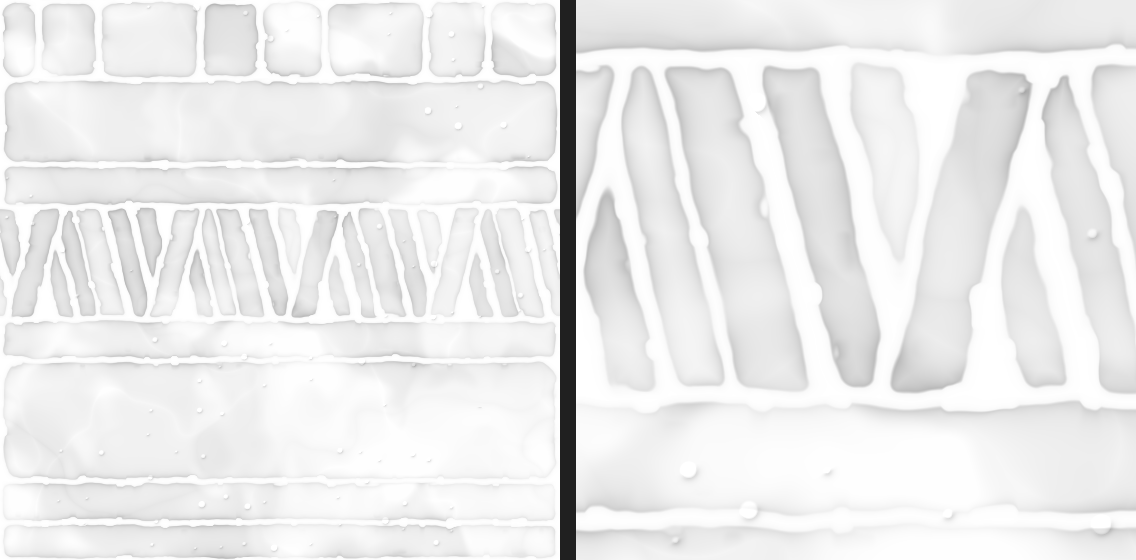
Left: the whole. Right: its middle third, enlarged.
Give the GLSL for this texture map, as a WebGL 1 fragment shader.

```glsl
precision highp float;
// Pale carved stone wall: stacked slabs, a course of blocks and a woven zigzag band.
// Each stone is a rounded distance field with ragged edges, shaded by a dark rim,
// warped noise clouds and scattered pits.
uniform vec2 u_resolution;

#define GROUT_HALF 0.0052
#define END_GAP 0.008
#define ZIGZAGS 4.0
#define LEAN 0.25
#define RAGGED 0.008
#define CHIP_DEPTH 0.004
#define RIM_DARK 0.14
#define RIM_WIDTH 0.0042
#define STONE_TONE 0.932
#define BAR_TONE 0.892
#define LIGHT_TONE 0.995
#define PIT_CELLS 24.0

float hash(vec2 p) {
  vec3 q = fract(vec3(p.xyx) * 0.1031);
  q += dot(q, q.yzx + 33.33);
  return fract((q.x + q.y) * q.z);
}
// Value noise that wraps after one canvas, n cells across
float noise(vec2 p, float n) {
  vec2 i = floor(p * n), f = fract(p * n);
  f = f * f * f * (f * (f * 6.0 - 15.0) + 10.0);
  vec2 a = mod(i, n) + n, b = mod(i + 1.0, n) + n;
  return mix(mix(hash(a), hash(vec2(b.x, a.y)), f.x),
             mix(hash(vec2(a.x, b.y)), hash(b), f.x), f.y);
}
float fbm(vec2 p, float n) {
  return 0.6 * noise(p, n) + 0.28 * noise(p, n * 2.0) + 0.12 * noise(p, n * 4.0);
}
// Intersection of two shapes with a rounded corner
float roundMax(float a, float b, float r) {
  vec2 q = vec2(a, b) + r;
  return min(max(q.x, q.y), 0.0) + length(max(q, 0.0)) - r;
}
// Joints between courses, from the bottom up
float rowEdge(int i) {
  return i == 0 ? 0.0 : i == 1 ? 0.067 : i == 2 ? 0.141 : i == 3 ? 0.357 :
         i == 4 ? 0.430 : i == 5 ? 0.631 : i == 6 ? 0.706 : i == 7 ? 0.859 : 1.0;
}
// Joints between blocks of the top course, from the left
float blockEdge(int i) {
  return i == 0 ? 0.0 : i == 1 ? 0.069 : i == 2 ? 0.175 : i == 3 ? 0.358 :
         i == 4 ? 0.466 : i == 5 ? 0.579 : i == 6 ? 0.761 : i == 7 ? 0.872 : 1.0;
}
// Leaning bars: x is the distance, y an identifier
vec2 zigzag(vec2 p) {
  float v = ZIGZAGS * (p.x - LEAN * p.y) - 0.25;
  float k = floor(v + 0.104), f = v - k;
  float u = ZIGZAGS * (p.x + LEAN * p.y) - k, id = mod(k, ZIGZAGS) * 7.0;
  vec2 best = vec2(abs(f) - 0.083, id);
  for (int i = -2; i <= 2; i++) {
    float j = float(i);
    float centre = 0.719 + 0.19 * j + 0.018 * abs(j) + 0.025 * (hash(vec2(id + j, 5.0)) - 0.5);
    float halfWidth = i == 0 ? 0.083 : 0.0625 + 0.0036 * j;
    float d = roundMax(abs(u - centre) - halfWidth, abs(f - 0.5) - 0.375, 0.03);
    if (d < best.x) best = vec2(d, id + j + 3.0);
  }
  return vec2(best.x * 0.97 / ZIGZAGS, best.y);
}
// Shading offset of the pits: bright disc with a dark crescent
float pits(vec2 p, float aa) {
  vec2 cell = floor(p * PIT_CELLS);
  float chance = 0.3 * smoothstep(0.35, 0.75, noise(p, 6.0));
  vec2 q = p - (cell + 0.25 + 0.5 * vec2(hash(cell + 13.0), hash(cell + 29.0))) / PIT_CELLS;
  float r = mix(0.0015, 0.0065, pow(hash(cell + 47.0), 2.0)), d = length(q) - r;
  float disc = 1.0 - smoothstep(-aa, aa, d);
  float crescent = exp(-abs(d) / 0.0015) * smoothstep(-0.4, 1.0, dot(q, vec2(0.5, -0.85)) / r);
  return step(hash(cell + 71.0), chance) * (0.07 * disc - 0.16 * crescent);
}
void main() {
  vec2 p = gl_FragCoord.xy / u_resolution;
  float aa = max(0.75 / min(u_resolution.x, u_resolution.y), 0.0012);
  // Ragged outlines
  vec2 q = fract(p + RAGGED * (vec2(fbm(p, 30.0), fbm(p + 0.37, 30.0)) - 0.5));
  // Course and block holding this point
  vec2 row = vec2(0.0), span = vec2(0.0, 1.0);
  float course = 0.0, block = 0.0, gap = END_GAP;
  for (int i = 0; i < 8; i++)
    if (q.y >= rowEdge(i)) { course = float(i); row = vec2(rowEdge(i), rowEdge(i + 1)); }
  if (course > 6.5) {
    gap = 0.0065;
    for (int i = 0; i < 8; i++)
      if (q.x >= blockEdge(i)) { block = float(i); span = vec2(blockEdge(i), blockEdge(i + 1)); }
  }
  // Stone distance and base tone
  float height = row.y - row.x, middle = 0.5 * (row.x + row.y);
  float dy = abs(q.y - middle) - 0.5 * height + GROUT_HALF;
  float dx = abs(q.x - 0.5 * (span.x + span.y)) - 0.5 * (span.y - span.x) + gap;
  float d = roundMax(dx, dy, 0.15 * height), tone = STONE_TONE, veil = 1.0;
  if (course > 6.5) tone += 0.07 * (hash(vec2(block, 17.0)) - 0.6);
  else if (course > 3.5 && course < 4.5) {
    vec2 bar = zigzag(vec2(q.x, q.y - middle));
    d = roundMax(bar.x, dy, 0.006);
    tone = mix(BAR_TONE, 0.965, smoothstep(0.6, 0.8, hash(vec2(bar.y, 91.0))));
    veil = 0.4;
  }
  d += CHIP_DEPTH * smoothstep(0.68, 0.95, noise(p, 61.0));
  // Cloudy bleaching and curling creases
  vec2 warp = vec2(fbm(p, 5.0), fbm(p + 0.43, 5.0)) - 0.5;
  float cloud = smoothstep(0.44, 0.66, fbm(p + 0.4 * warp, 5.0));
  float crease = pow(1.0 - abs(2.0 * noise(p + 0.35 * warp.yx, 7.0) - 1.0), 7.0);
  float fold = pow(1.0 - abs(2.0 * noise(p + 0.4 * warp + 0.21, 6.0) - 1.0), 5.0);
  float stone = mix(tone, LIGHT_TONE, cloud * veil) + 0.022 * crease - 0.024 * fold;
  stone += 0.045 * (noise(p + 0.2 * warp, 9.0) - 0.5);
  // Dark rim inside, soft shadow outside
  float rim = RIM_DARK * exp(min(d, 0.0) / RIM_WIDTH) + 0.03 * exp(min(d, 0.0) / 0.016);
  stone -= rim * (1.0 - 0.6 * cloud) * mix(0.5, 1.35, noise(p, 18.0));
  float grout = 0.999 - 0.04 * exp(-max(d, 0.0) / 0.0022);
  float shade = mix(grout, min(stone, 0.997), 1.0 - smoothstep(-aa, aa, d)) + pits(p, aa);
  gl_FragColor = vec4(vec3(clamp(shade, 0.0, 1.0)), 1.0);
}
```
